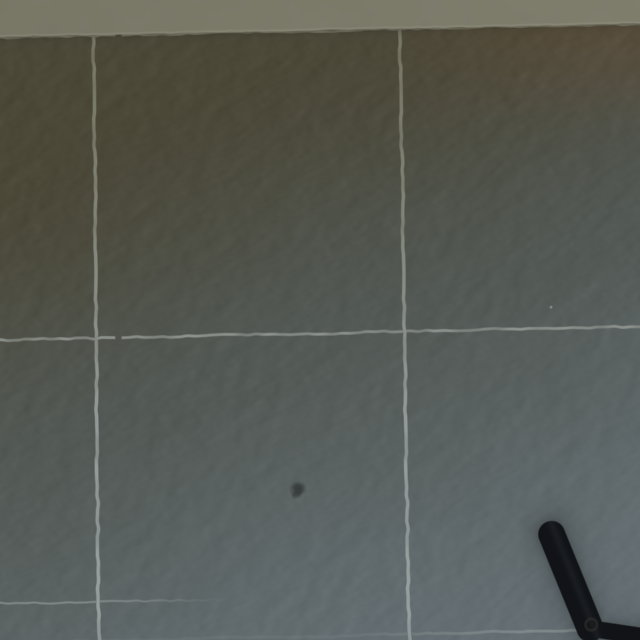
Reproduce this texture procedurally as a WebGL 1 fragment shader.

```glsl
precision highp float;

uniform vec2 u_resolution;

const vec2 TILE = vec2(0.485, 0.473);
const vec2 GRID_ORIGIN = vec2(0.155, -0.004);
const vec3 WARM_SLATE = vec3(0.295, 0.283, 0.222);
const vec3 MID_SLATE = vec3(0.322, 0.346, 0.328);
const vec3 COOL_SLATE = vec3(0.395, 0.435, 0.452);
const vec3 TRIM = vec3(0.485, 0.48, 0.415);
const vec3 GROUT_WARM = vec3(0.49, 0.49, 0.42);
const vec3 GROUT_COOL = vec3(0.61, 0.64, 0.64);
const vec3 RUBBER = vec3(0.065, 0.075, 0.09);

float hash(vec2 p) {
  return fract(sin(dot(p, vec2(127.1, 311.7))) * 43758.5453);
}

float noise(vec2 p) {
  vec2 i = floor(p);
  vec2 f = fract(p);
  f = f * f * (3.0 - 2.0 * f);
  return mix(mix(hash(i), hash(i + vec2(1.0, 0.0)), f.x),
             mix(hash(i + vec2(0.0, 1.0)), hash(i + vec2(1.0)), f.x), f.y);
}

float fbm(vec2 p) {
  float sum = 0.0;
  float amplitude = 0.5;
  for (int i = 0; i < 4; i++) {
    sum += amplitude * noise(p);
    p = mat2(1.6, 1.2, -1.2, 1.6) * p + 7.3;
    amplitude *= 0.5;
  }
  return sum;
}

// Coverage of a shape from its signed distance and edge softness
float cover(float d, float soft) {
  return 1.0 - smoothstep(-soft, soft, d);
}

// Distance to the nearest of a set of evenly spaced lines
float lineDistance(float x, float spacing) {
  return abs(mod(x + 0.5 * spacing, spacing) - 0.5 * spacing);
}

float wobble(float along, float seed) {
  return (noise(vec2(along * 75.0, seed)) - 0.5) * 0.0025
       + (noise(vec2(along * 14.0, seed + 9.0)) - 0.5) * 0.002;
}

float capsule(vec2 p, vec2 a, vec2 b, float radius) {
  vec2 ab = b - a;
  float t = clamp(dot(p - a, ab) / dot(ab, ab), 0.0, 1.0);
  return length(p - a - ab * t) - radius;
}

// Slate lit from the lower right, with fine slanted relief
vec3 slate(vec2 p) {
  float light = 1.0 - p.y + 0.35 * (p.x - 0.5) + 0.12 * (fbm(p * 4.0) - 0.5);
  vec3 color = mix(WARM_SLATE, MID_SLATE, smoothstep(0.1, 0.55, light));
  color = mix(color, COOL_SLATE, smoothstep(0.45, 1.1, light));
  color += vec3(0.04, 0.01, 0.0) * smoothstep(0.5, 1.0, p.x) * smoothstep(0.75, 0.95, p.y);
  vec2 grain = mat2(0.8, -0.6, 0.6, 0.8) * p * vec2(38.0, 55.0);
  float relief = fbm(grain) - fbm(grain + vec2(0.25, -0.35));
  return color + 0.045 * relief + 0.012 * (fbm(p * 110.0) - 0.5);
}

// Grout joints: steady verticals, and horizontals worn row by row
float grout(vec2 p, vec2 g, float px) {
  float wearX = 0.8 + 0.3 * noise(vec2(p.y * 45.0, 2.0));
  float vertical = cover(lineDistance(g.x + wobble(p.y, 1.0), TILE.x) - 0.0027, px) * wearX;
  float row = floor(g.y / TILE.y + 0.5);
  float gap = smoothstep(0.003, 0.007, abs(p.x - 0.185));
  float faint = mix(0.12, 0.55, smoothstep(0.5, 0.9, p.x));
  float wearY = mix(faint, gap * (0.65 + 0.4 * noise(vec2(p.x * 50.0, 5.0))), step(0.5, row));
  float horizontal = cover(lineDistance(g.y + wobble(p.x, 3.0), TILE.y) - 0.0022, px) * wearY;
  float stray = abs(p.y - 0.057 - 0.018 * p.x + wobble(p.x, 6.0)) - 0.0016;
  float scratch = cover(stray, px) * 0.6 * (1.0 - smoothstep(0.13, 0.39, p.x));
  return clamp(max(vertical, max(horizontal, scratch)), 0.0, 1.0);
}

// Dark tube with a hinged foot
vec3 addTube(vec3 color, vec2 p, float px) {
  vec2 top = vec2(0.862, 0.165);
  vec2 hinge = vec2(0.922, 0.018);
  float tube = capsule(p, top, hinge, 0.021);
  float foot = capsule(p, hinge, vec2(1.03, 0.002), 0.013);
  color *= 1.0 - 0.2 * exp(-max(min(tube, foot), 0.0) * 65.0);
  float sheen = exp(-pow((dot(p - top, vec2(0.926, 0.378)) - 0.006) / 0.006, 2.0));
  color = mix(color, RUBBER + 0.035 * sheen, cover(min(tube, foot), px));
  float ring = abs(length(p - hinge - vec2(0.002, 0.006)) - 0.009) - 0.002;
  return mix(color, vec3(0.2, 0.19, 0.17), 0.6 * cover(ring, px));
}

void main() {
  vec2 p = gl_FragCoord.xy / u_resolution;
  float px = max(1.0 / min(u_resolution.x, u_resolution.y), 0.0012);
  // Slight perspective skew of the grid
  vec2 skewed = p + vec2((0.0075 + 0.014 * p.x) * p.y, -0.0208 * p.x);
  vec2 g = skewed - GRID_ORIGIN;

  vec3 color = slate(p);
  vec3 groutColor = mix(GROUT_COOL, GROUT_WARM, smoothstep(0.2, 0.95, p.y));
  color = mix(color, groutColor, 0.9 * grout(p, g, px));

  // Dark stain and pale chip
  float stain = length(p - vec2(0.465, 0.234)) + 0.008 * (noise(p * 120.0) - 0.5);
  color *= 1.0 - 0.38 * cover(stain - 0.008, 0.006);
  color = mix(color, GROUT_COOL, 0.7 * cover(length(p - vec2(0.861, 0.52)) - 0.002, px));

  // Trim along the top, with a thin shadow and a bright lip
  float edge = g.y - 2.0 * TILE.y + wobble(p.x, 8.0) * 0.5;
  color *= 1.0 - 0.15 * exp(-max(-edge, 0.0) * 180.0);
  vec3 trim = TRIM + 0.025 * (p.x - 0.5) + 0.012 * (fbm(p * 30.0) - 0.5);
  trim += 0.035 * cover(abs(edge - 0.002) - 0.0015, px);
  color = mix(color, trim, cover(-edge, px));

  gl_FragColor = vec4(addTube(color, p, px), 1.0);
}
```
